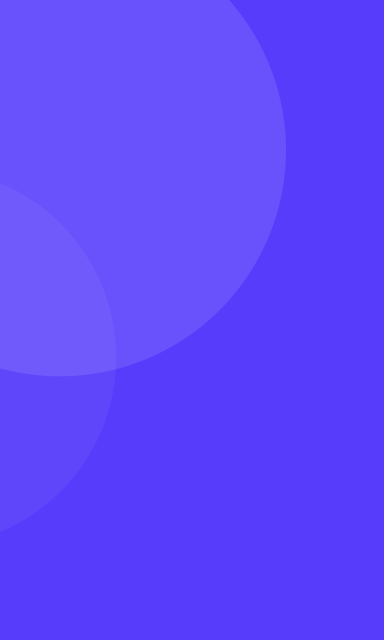
A WebGL 2 fragment shader for this background:

```glsl
#version 300 es
precision highp float;
// Flat violet background with two large translucent white discs on the left.

#define BASE_COLOR   vec3(0.342, 0.238, 0.985)
#define VEIL_COLOR   vec3(1.0)
#define LARGE_CENTER vec2(0.0933, 0.7656)
#define LARGE_RADIUS 0.3535
#define LARGE_ALPHA  0.107
#define SMALL_CENTER vec2(-0.1141, 0.4414)
#define SMALL_RADIUS 0.2955
#define SMALL_ALPHA  0.050

uniform vec2 u_resolution;
out vec4 fragColor;

// Antialiased coverage of a disc; pixel is the size of one pixel in canvas units.
float discCoverage(vec2 point, vec2 center, float radius, float pixel) {
    float signedDistance = length(point - center) - radius;
    return clamp(0.5 - signedDistance / pixel, 0.0, 1.0);
}

void main() {
    // Canvas height is one unit, origin at the lower left.
    float pixel = 1.0 / u_resolution.y;
    vec2 point = gl_FragCoord.xy * pixel;

    float large = discCoverage(point, LARGE_CENTER, LARGE_RADIUS, pixel);
    float small = discCoverage(point, SMALL_CENTER, SMALL_RADIUS, pixel);

    // Lay each veil over the base so the overlap brightens.
    vec3 color = mix(BASE_COLOR, VEIL_COLOR, LARGE_ALPHA * large);
    color = mix(color, VEIL_COLOR, SMALL_ALPHA * small);

    fragColor = vec4(color, 1.0);
}
```
